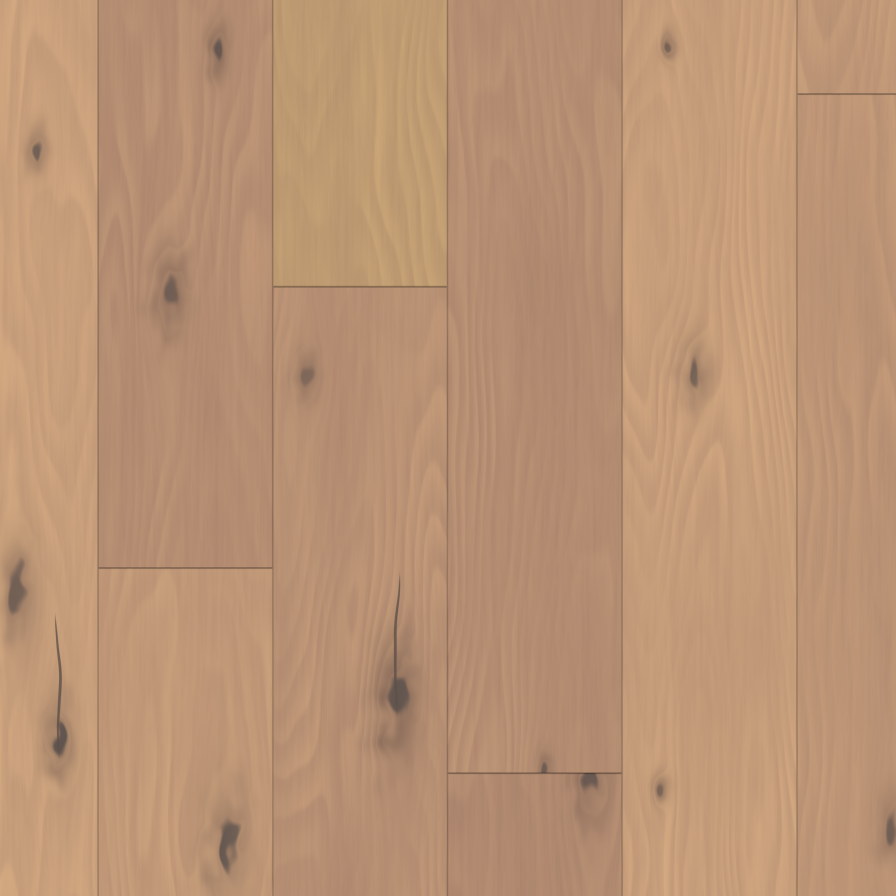
Write a Shadertoy shader that draws this texture.

```glsl
// Oak floor of wide upright boards: six columns with staggered end joints.
// Each board has its own tone and noise-drawn grain; hashed knots push
// the grain aside, stain the wood around them and sometimes open a crack.

vec2 hash2(vec2 p) {
    vec3 q = fract(vec3(p.xyx) * vec3(0.1031, 0.1030, 0.0973));
    q += dot(q, q.yzx + 33.33);
    return fract((q.xx + q.yz) * q.zy);
}

float gradientNoise(vec2 p) {
    vec2 i = floor(p), f = p - i;
    vec2 w = f * f * f * (f * (f * 6.0 - 15.0) + 10.0);
    vec2 e = vec2(0.0, 1.0);
    float a = dot(hash2(i) * 2.0 - 1.0, f);
    float b = dot(hash2(i + e.yx) * 2.0 - 1.0, f - e.yx);
    float c = dot(hash2(i + e.xy) * 2.0 - 1.0, f - e.xy);
    float d = dot(hash2(i + e.yy) * 2.0 - 1.0, f - e.yy);
    return mix(mix(a, b, w.x), mix(c, d, w.x), w.y);
}

// Soft-edged stroke of the given half width
float stroke(float dist, float halfWidth, float pixel) {
    return 1.0 - smoothstep(halfWidth - 0.5 * pixel, halfWidth + pixel, abs(dist));
}

void mainImage(out vec4 fragColor, in vec2 fragCoord) {
    vec2 p = fragCoord / iResolution.xy;
    float pixel = 1.0 / min(iResolution.x, iResolution.y);

    // Board layout: a joint outside 0..1 leaves a column whole
    float joint[6] = float[6](-1.0, 0.366, 0.680, 0.137, -1.0, 0.895);
    float upperTone[6] = float[6](0.80, 0.23, 0.62, 0.24, 0.74, 0.55);
    float lowerTone[6] = float[6](0.80, 0.62, 0.33, 0.12, 0.74, 0.48);
    float across = (p.x + 0.0856) / 0.195;
    int column = clamp(int(floor(across)), 0, 5);
    bool upper = p.y > joint[column];
    float tone = upper ? upperTone[column] : lowerTone[column];
    float board = float(column) * 2.0 + (upper ? 1.0 : 0.0);
    vec2 seed = hash2(vec2(board, 7.0)) * 60.0 + 20.0;

    // Knots: one chance in each of four slots up the board
    vec2 grain = p;
    float stain = 0.0, core = 0.0, crack = 0.0;
    float ragged = gradientNoise(p * vec2(60.0, 35.0) + seed);
    for (int i = 0; i < 4; i++) {
        vec2 place = hash2(vec2(board + 3.0, float(i) * 5.0 + 11.0));
        vec2 kind = hash2(vec2(board + 41.0, float(i) * 3.0 + 2.0));
        if (kind.x > 0.62) continue;
        vec2 center = vec2((float(column) + 0.15 + 0.7 * place.x) * 0.195 - 0.0856,
                           (float(i) + 0.1 + 0.8 * place.y) / 4.0);
        float size = mix(0.3, 1.05, kind.y * kind.y);
        vec2 radius = vec2(0.026, 0.052 + 0.02 * place.x) * size;
        vec2 offset = p - center;
        vec2 d = offset / radius;
        vec2 wide = d / vec2(1.7, 2.0);
        grain.x -= offset.x * 0.8 * exp(-dot(wide, wide));
        d += ragged * vec2(0.7, 0.5);
        float r = length(d);
        stain += exp(-r * r) * (0.6 + 0.6 * place.y);
        core = max(core, (1.0 - smoothstep(0.22, 0.5, r)) * (0.45 + 0.5 * place.x));
        if (kind.x < 0.2) {
            float along = (offset.y - 0.06) / 0.085;
            float bend = 0.008 * gradientNoise(vec2(p.y * 14.0, board + 0.5));
            float taper = 1.0 - along * along;
            crack = max(crack, stroke(offset.x - bend, 0.0013 * taper, pixel)
                               * smoothstep(0.0, 0.4, taper));
        }
    }

    // Grain: broad streaks, arching growth rings, fibres and short pores
    float streak = gradientNoise(grain * vec2(24.0, 1.6) + seed);
    float cloud = gradientNoise(p * vec2(8.0, 3.5) + seed.yx);
    float arch = gradientNoise(grain * vec2(9.0, 1.3) + seed.yx)
               + 0.12 * gradientNoise(grain * vec2(30.0, 6.0) + seed);
    float phase = arch * 11.0 + grain.x * 14.0 + stain * 1.4;
    float saw = fract(phase);
    float ring = smoothstep(0.0, 0.75, saw) * (1.0 - smoothstep(0.82, 1.0, saw));
    float ringFade = smoothstep(-0.25, 0.35, cloud + 0.4 * streak);
    float fibre = gradientNoise(grain * vec2(190.0, 7.0) + seed);
    float fine = gradientNoise(grain * vec2(330.0, 24.0) + seed.yx);
    float pores = smoothstep(0.18, 0.5, fine);

    // Wood colour, from dusky pink-brown to pale honey
    tone += 0.28 * streak + 0.22 * cloud + 0.17 * fibre + 0.14 * fine;
    tone -= 0.24 * (ring - 0.4) * (0.3 + ringFade) + 0.13 * pores;
    vec3 color = mix(vec3(0.680, 0.527, 0.432), vec3(0.812, 0.650, 0.497), tone);
    if (column == 2 && upper) color *= vec3(0.985, 1.01, 0.95);

    // Knot stain, dark heart and cracks
    float stainAmount = clamp(stain, 0.0, 1.0) * (0.55 + 0.35 * ragged + 0.12 * ring);
    color = mix(color, vec3(0.49, 0.385, 0.325), clamp(stainAmount, 0.0, 0.8));
    color = mix(color, vec3(0.34, 0.305, 0.295), core * (0.85 + 0.3 * fibre));
    color = mix(color, vec3(0.36, 0.31, 0.28), 0.8 * crack);

    // Seams between boards
    float side = (across - floor(across + 0.5)) * 0.195;
    float sideSeam = stroke(side, 0.0006, pixel);
    float endSeam = stroke(p.y - joint[column], 0.0007, pixel);
    color *= 1.0 - max(0.20 * sideSeam, 0.30 * endSeam);

    fragColor = vec4(clamp(color, 0.0, 1.0), 1.0);
}
```
